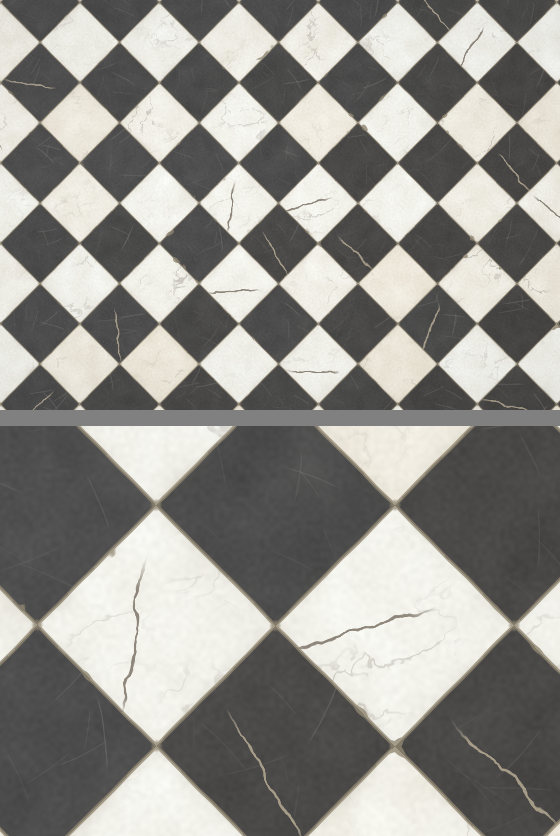
Top: the whole. Bottom: its middle third, enlarged.
A Shadertoy shader for this texture:

```glsl
// Worn checkerboard floor of dark and pale marble squares laid on the diagonal.

const vec2 REPEATS = vec2(7.046, 5.100);       // diamonds across and down
const vec2 ORIGIN = vec2(0.0716, 0.7985);      // centre of one dark diamond
const float GROUT_WIDTH = 0.010;               // half width, in tile sides
const float EDGE_WOBBLE = 0.007;
const float CRACK_SHARE = 0.13;                // share of tiles with a crack
const int SCRATCHES = 7;                       // per dark tile
const vec3 PALE_COOL = vec3(0.945, 0.945, 0.922);
const vec3 PALE_CREAM = vec3(0.925, 0.902, 0.848);
const vec3 DARK_WARM = vec3(0.272, 0.268, 0.260);
const vec3 DARK_HAZY = vec3(0.305, 0.305, 0.308);
const vec3 GROUT = vec3(0.56, 0.52, 0.44);
const vec3 VEIN = vec3(0.62, 0.59, 0.55);
const vec3 CRACK_ON_PALE = vec3(0.42, 0.38, 0.33);
const vec3 CRACK_ON_DARK = vec3(0.76, 0.71, 0.61);
const vec3 SCUFF = vec3(0.62, 0.62, 0.60);

vec2 hash2(vec2 p) {
    vec3 q = fract(p.xyx * vec3(0.1031, 0.1030, 0.0973));
    q += dot(q, q.yzx + 33.33);
    return fract((q.xx + q.yz) * q.zy);
}

float cornerSlope(vec2 cell, vec2 p) {
    return dot(2.0 * hash2(cell) - 1.0, p - cell);
}

float gradientNoise(vec2 p) {
    vec2 i = floor(p), f = p - i;
    vec2 u = f * f * f * (f * (f * 6.0 - 15.0) + 10.0);
    vec2 e = vec2(1.0, 0.0);
    return mix(mix(cornerSlope(i, p), cornerSlope(i + e, p), u.x),
               mix(cornerSlope(i + e.yx, p), cornerSlope(i + e.xx, p), u.x), u.y);
}

float fbm(vec2 p) {
    float sum = 0.0, gain = 0.6;
    for (int i = 0; i < 5; i++) {
        sum += gain * gradientNoise(p);
        p = mat2(1.6, 1.2, -1.2, 1.6) * p + 7.3;
        gain *= 0.5;
    }
    return sum;
}

// Coverage of a thin straight stroke with fading ends
float stroke(vec2 p, float angle, float halfLength, float width, float px) {
    float c = cos(angle), s = sin(angle);
    vec2 q = abs(vec2(c * p.x + s * p.y, c * p.y - s * p.x));
    float ends = 1.0 - smoothstep(0.6 * halfLength, halfLength, q.x);
    return ends * (1.0 - smoothstep(width, width + px, q.y));
}

vec3 paleMarble(vec2 p, vec2 seed, float px) {
    vec3 color = mix(PALE_COOL, PALE_CREAM, seed.x * seed.x);
    float mottle = fbm(p * 2.5);
    color += 0.07 * mottle * vec3(0.8, 1.0, 1.3);
    color += 0.035 * gradientNoise(p * 24.0);
    // Veins follow the zero line of warped noise and come and go
    vec2 warped = p * vec2(1.5, 2.1) + 0.5 * mottle;
    float vein = 1.0 - smoothstep(0.0, 0.018 + px, abs(fbm(warped)));
    float patches = smoothstep(-0.1, 0.35, gradientNoise(p * 1.7 + 31.0));
    return mix(color, VEIN, vein * patches * (0.12 + 0.5 * seed.y * seed.y));
}

vec3 darkMarble(vec2 p, vec2 local, vec2 tile, vec2 seed, float haze, float px) {
    vec3 color = mix(DARK_WARM, DARK_HAZY, clamp(haze + 0.5 * (seed.x - 0.5), 0.0, 1.0));
    color += 0.055 * fbm(p * 3.0) + 0.03 * gradientNoise(p * 26.0);
    float cloud = smoothstep(0.0, 0.5, fbm(p * 1.4 + 5.0));
    color = mix(color, SCUFF, 0.08 * cloud);
    for (int i = 0; i < SCRATCHES; i++) {
        vec2 a = hash2(tile * 3.7 + float(i) * 11.3 + 50.0);
        vec2 b = hash2(a * 91.0 + float(i));
        vec2 q = local - 0.8 * (a - 0.5);
        q += 0.35 * q.yx * q.yx;
        float mark = stroke(q, 6.2832 * b.x, 0.06 + 0.22 * b.y, 0.001, px);
        color = mix(color, SCUFF, mark * (0.05 + 0.22 * a.x * b.y));
    }
    return color;
}

void mainImage(out vec4 fragColor, in vec2 fragCoord) {
    vec2 uv = fragCoord / iResolution.xy;
    float px = 1.414 * REPEATS.x / iResolution.x;

    // Turn the grid so that every tile is a unit square
    vec2 g = (uv - ORIGIN) * REPEATS;
    vec2 p = vec2(g.x + g.y, g.x - g.y);
    p += EDGE_WOBBLE * vec2(gradientNoise(p * 5.0), gradientNoise(p * 5.0 + 40.0));
    vec2 tile = floor(p + 0.5), local = p - tile;
    bool isDark = mod(tile.x + tile.y, 2.0) < 0.5;
    vec2 seed = hash2(tile + 17.0), wear = hash2(tile * 1.7 + 83.0);
    vec2 stone = local + 19.0 * seed + tile * 3.0;

    float haze = 0.85 - 0.7 * uv.x + 0.2 * uv.y;
    vec3 color = isDark ? darkMarble(stone, local, tile, seed, haze, px)
                        : paleMarble(stone, seed, px);

    // Wandering cracks on a few tiles
    vec2 bent = local - 0.35 * (wear - 0.5)
              + 0.12 * vec2(fbm(stone * 3.0), fbm(stone * 3.0 + 9.0));
    float crack = stroke(bent, 6.2832 * wear.y, 0.5, 0.004, px) * step(wear.x, CRACK_SHARE);
    color = mix(color, isDark ? CRACK_ON_DARK : CRACK_ON_PALE, 0.75 * crack);

    // Grime along the edges, grout, chips and stained corners
    float edge = 0.5 - max(abs(local.x), abs(local.y));
    float grime = exp(-edge * 22.0) * (0.5 + gradientNoise(p * 3.0));
    color = mix(color, GROUT, (isDark ? 0.05 : 0.20) * max(grime, 0.0));
    float chip = 0.055 * smoothstep(0.22, 0.5, gradientNoise(p * 5.5 + 70.0))
               * smoothstep(0.0, 0.3, gradientNoise(p * 0.7 + 12.0));
    float joint = 1.0 - clamp((edge - GROUT_WIDTH - chip) / px + 0.5, 0.0, 1.0);
    float corner = length(0.5 - abs(local));
    float stain = 1.0 - smoothstep(0.015, 0.035 + px, corner);
    color = mix(color, GROUT, max(0.8 * joint, 0.75 * stain));

    // Soft light that falls off towards the corners
    vec2 fromCentre = uv - vec2(0.48, 0.5);
    color *= 1.015 - 0.12 * dot(fromCentre, fromCentre);
    fragColor = vec4(clamp(color, 0.0, 1.0), 1.0);
}
```
